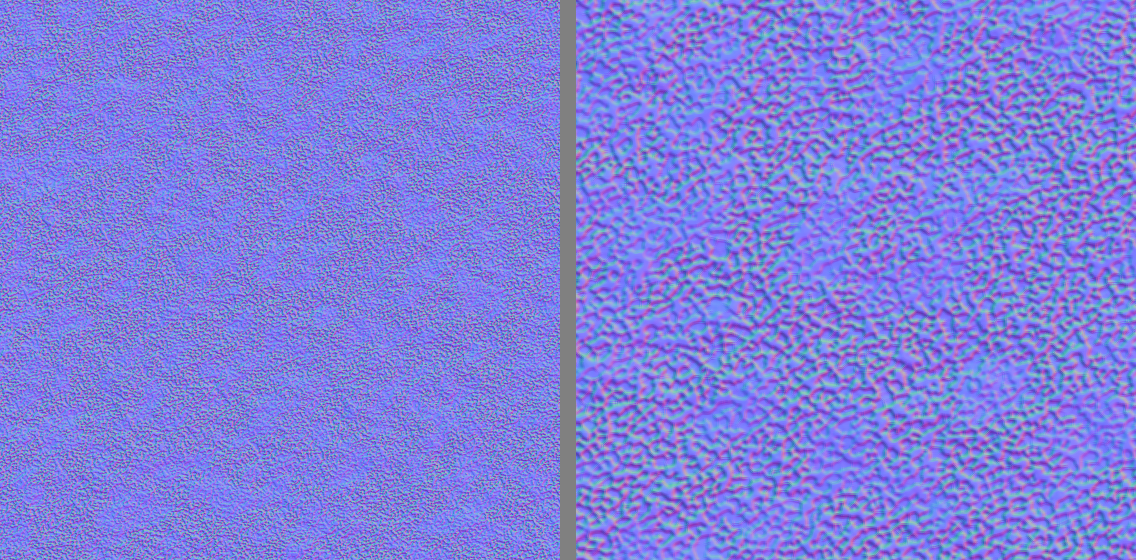
Left, the full canvas; right, a detail of the centre.
A WebGL 1 fragment shader for this texture map:

```glsl
precision highp float;
// Tangent-space normal map of rough, fine-grained plaster with smoother worn patches.
uniform vec2 u_resolution;

const float GRAIN_SCALE = 200.0;   // pits across the canvas
const float GRIT_SCALE = 345.0;    // finer noise that breaks up the pit outlines
const float GRIT_AMOUNT = 0.95;
const float PIT_FLOOR = 0.18;      // pit walls rise between these two levels
const float PIT_RIM = 0.70;
const float PLATEAU_ROUGHNESS = 0.22;
const float GRAIN_DEPTH = 0.0034;
const float LUMP_SCALE = 60.0;     // soft bumps under the grain
const float LUMP_DEPTH = 0.0034;
const float SWELL_SCALE = 24.0;
const float SWELL_DEPTH = 0.0034;
const float PATCH_SCALE = 36.0;    // areas of weak and strong grain
const float GRAIN_WEAK = 0.45;
const float GRAIN_STRONG = 1.25;
const float LEAN = 0.42;           // direction of the grain, in radians
const float STRETCH = 1.25;        // length of grains along that direction
const float SLOPE_STEP = 0.0006;   // distance between slope samples
const float SPREAD = 0.0011;       // spacing of the averaged normals
const float SIDE_GAIN = 0.68;      // strength of the sideways channels

vec2 hash2(vec2 cell) {
  vec2 q = vec2(dot(cell, vec2(127.1, 311.7)), dot(cell, vec2(269.5, 183.3)));
  return fract(sin(q) * 43758.55);
}

float valueNoise(vec2 p) {
  vec2 i = floor(p);
  vec2 f = fract(p);
  f = f * f * (3.0 - 2.0 * f);
  float low = mix(hash2(i).x, hash2(i + vec2(1.0, 0.0)).x, f.x);
  float high = mix(hash2(i + vec2(0.0, 1.0)).x, hash2(i + 1.0).x, f.x);
  return mix(low, high, f.y);
}

// Distance to the nearest scattered point
float cellular(vec2 p) {
  vec2 i = floor(p);
  vec2 f = fract(p);
  float nearest = 4.0;
  for (int y = -1; y <= 1; y++) {
    for (int x = -1; x <= 1; x++) {
      vec2 cell = vec2(float(x), float(y));
      vec2 d = cell + hash2(i + cell) - f;
      nearest = min(nearest, dot(d, d));
    }
  }
  return sqrt(nearest);
}

// Turns the plane to the grain direction and stretches it
vec2 grainSpace(vec2 p) {
  float c = cos(LEAN);
  float s = sin(LEAN);
  return vec2((c * p.x + s * p.y) / STRETCH, c * p.y - s * p.x);
}

// Strength of the grain, from broad and small patches
float grainStrength(vec2 p) {
  vec2 q = grainSpace(p) * PATCH_SCALE;
  float n = 0.55 * valueNoise(q + 7.3) + 0.45 * valueNoise(q * 2.1 + 31.9);
  return mix(GRAIN_WEAK, GRAIN_STRONG, smoothstep(0.25, 0.65, n));
}

// Ragged pits cut into rough plateaus, over soft bumps
float height(vec2 p, float strength) {
  vec2 q = grainSpace(p);
  float ragged = GRIT_AMOUNT * (valueNoise(q * GRIT_SCALE + 53.7) - 0.5);
  float pit = cellular(q * GRAIN_SCALE) + ragged;
  float grain = smoothstep(PIT_FLOOR, PIT_RIM, pit) + PLATEAU_ROUGHNESS * pit;
  float lump = valueNoise(q * LUMP_SCALE + 11.1);
  float swell = valueNoise(q * SWELL_SCALE + 3.7);
  return strength * GRAIN_DEPTH * grain + LUMP_DEPTH * lump + SWELL_DEPTH * swell;
}

vec3 surfaceNormal(vec2 p, float strength) {
  float here = height(p, strength);
  float right = height(p + vec2(SLOPE_STEP, 0.0), strength);
  float above = height(p + vec2(0.0, SLOPE_STEP), strength);
  return normalize(vec3(here - right, here - above, SLOPE_STEP));
}

void main() {
  vec2 p = gl_FragCoord.xy / u_resolution.y;
  float strength = grainStrength(p);

  // Average four nearby normals so that steep edges stay smooth
  vec3 normal = vec3(0.0);
  for (int y = 0; y < 2; y++) {
    for (int x = 0; x < 2; x++) {
      vec2 offset = (vec2(float(x), float(y)) - 0.5) * SPREAD;
      normal += 0.25 * surfaceNormal(p + offset, strength);
    }
  }

  // Pack the normal into a colour
  normal.xy *= SIDE_GAIN;
  gl_FragColor = vec4(normal * 0.5 + 0.5, 1.0);
}
```
